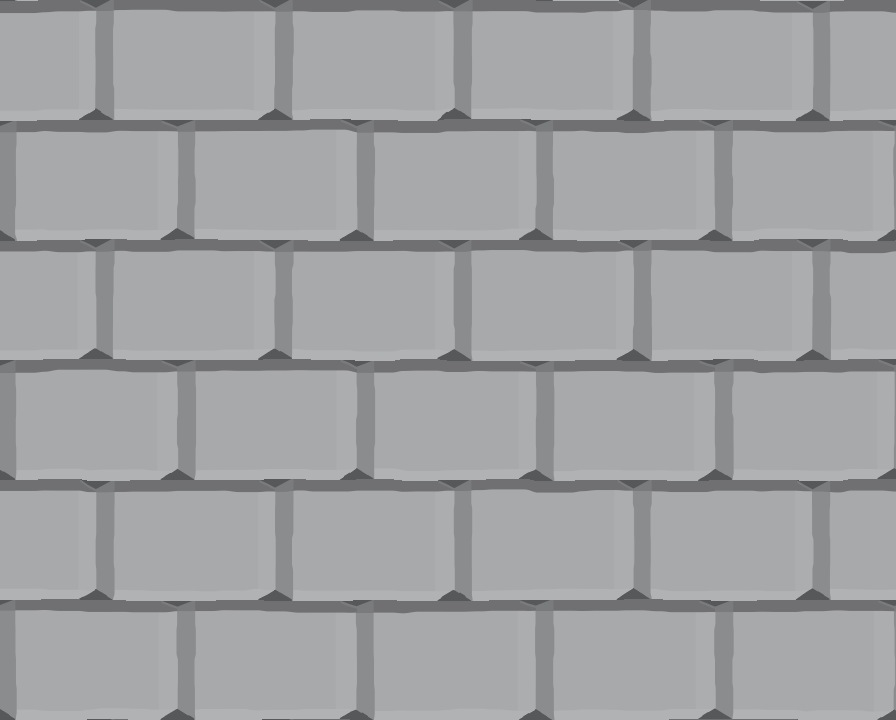
This texture is drawn by a Shadertoy shader. Its source:

```glsl
// Grey bevelled brick wall: 5 bricks across, 6 courses down, alternate courses shifted.
// Each cell is centred on a vertical joint and measured in hundredths of a course;
// flat bevel tones are layered in it, with slightly chipped, stepped edges.

float hash(vec2 p) {
    p = fract(p * vec2(0.1731, 0.3197));
    p += dot(p, p.yx + 17.31);
    return fract(p.x * p.y * 91.7);
}

// Plateaus from -1 to 1 joined by short ramps: a roughly cut edge
float chippedEdge(float t, float seed) {
    float i = floor(t);
    float a = hash(vec2(i, seed)), b = hash(vec2(i + 1.0, seed));
    return 2.0 * mix(a, b, smoothstep(0.75, 1.0, t - i)) - 1.0;
}

// Antialiased inside test: 1 where d is positive
float cover(float d) {
    float unitsPerPixel = 600.0 / iResolution.y;
    return clamp(d / unitsPerPixel + 0.5, 0.0, 1.0);
}

void mainImage(out vec4 fragColor, in vec2 fragCoord) {
    vec2 p = fragCoord / iResolution.xy * vec2(5.0, 6.0);
    p.y = 6.0 - p.y;

    // Uneven line between courses
    p.y += 0.008 * chippedEdge(p.x * 4.0, round(p.y) + 40.0);

    // Course and its nearest joint
    float course = floor(p.y);
    float odd = mod(course, 2.0);
    float x = p.x - mix(0.535, -0.01, odd);
    float joint = floor(x + 0.5);
    float s = (x - joint) * 149.0;
    float y = fract(p.y) * 100.0;
    float seed = course * 13.0 + joint * 3.7;

    // Chipped boundaries of the bevels
    float topDepth = 9.5 + 0.9 * chippedEdge(p.x * 3.0, course + 7.0);
    float bottomStart = 91.5 + 0.8 * chippedEdge(p.x * 3.5, course + 23.0);
    float jointLeft = 0.8 * chippedEdge(y * 0.04, seed + 60.0);
    float jointRight = 14.8 + 0.8 * chippedEdge(y * 0.04, seed + 90.0);

    // Brick face, then the faint right bevel and the light lower bevel
    vec3 color = vec3(0.660, 0.664, 0.670);
    float rightWidth = 14.0 + 4.0 * hash(vec2(joint, course));
    float rightBevel = cover(s + rightWidth) * cover(-s);
    color = mix(color, vec3(0.675, 0.679, 0.685), rightBevel);
    color = mix(color, vec3(0.695, 0.699, 0.705), cover(y - bottomStart));

    // Shaded left bevel reads as the vertical joint
    float leftBevel = cover(s - jointLeft) * cover(jointRight - s);
    color = mix(color, vec3(0.546, 0.549, 0.555), leftBevel);

    // Dark upper bevel
    color = mix(color, vec3(0.438, 0.441, 0.446), cover(topDepth - y));

    // Upper corner: paler facet around a dark notch pointing down
    float notchDepth = mix(7.0, 5.0, odd);
    float notch = notchDepth * (1.0 - abs(s) / 13.0) - y;
    float facetDepth = s > 0.0 ? 10.0 : 2.0;
    float facet = cover(notch + facetDepth) * cover(topDepth - y)
                * cover(s + 13.0) * cover(jointRight - s);
    color = mix(color, vec3(0.480, 0.483, 0.489), facet);
    color = mix(color, vec3(0.340, 0.345, 0.350), cover(notch));

    // Lower corner: dark gap pointing up between neighbouring bricks
    float gap = y - 90.5 - abs(s) * 0.62 - 0.5 * chippedEdge(s * 0.2, seed);
    color = mix(color, vec3(0.340, 0.345, 0.350), cover(gap) * cover(14.0 - abs(s)));

    fragColor = vec4(color, 1.0);
}
```
